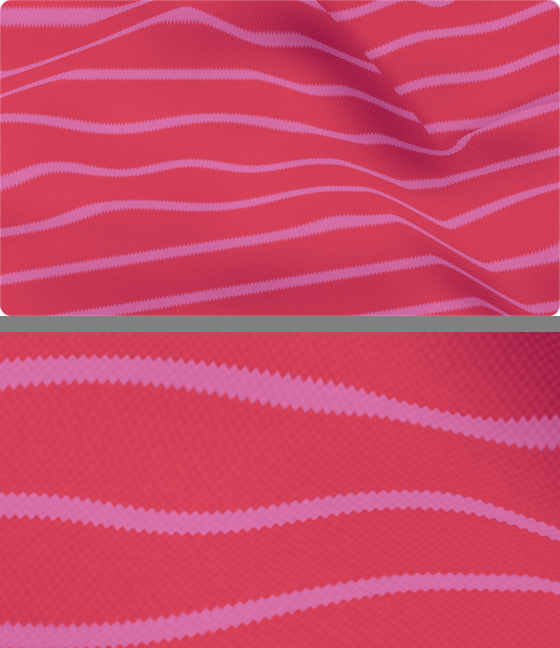
Top: the whole. Bottom: its middle third, enlarged.
This texture is drawn by a WebGL 1 fragment shader. Its source:

```glsl
precision highp float;
// Striped knit cloth with draped folds. Evenly spaced stripes are bent by a
// smooth displacement field; a second sheet lies behind the diagonal fold.
// Soft shadow lobes and a fine staggered stitch relief are laid over both.
uniform vec2 u_resolution;

const float STRIPE_GAP = 0.154;    // rest spacing, in canvas heights
const float FIRST_STRIPE = 0.016;
const float BACK_GAP = 0.150;
const float HALF_WIDTH = 0.105;    // share of one gap
const float STITCH = 0.0115;       // stitch pitch
const float STITCH_DEPTH = 0.13;
const float EDGE_JAG = 0.018;
const float CORNER_RADIUS = 0.036;
const vec3 RED_LIT = vec3(0.835, 0.250, 0.345);
const vec3 RED_DARK = vec3(0.590, 0.085, 0.270);
const vec3 PINK_LIT = vec3(0.845, 0.430, 0.650);
const vec3 PINK_DARK = vec3(0.670, 0.250, 0.470);
const vec3 PAPER = vec3(1.0);

float hash(vec2 p) {
  p = fract(p * vec2(0.1031, 0.1137));
  p += dot(p, p.yx + 33.33);
  return fract((p.x + p.y) * p.x * 7.3);
}

float noise(vec2 p) {
  vec2 i = floor(p), f = fract(p);
  f = f * f * (3.0 - 2.0 * f);
  return mix(mix(hash(i), hash(i + vec2(1, 0)), f.x),
             mix(hash(i + vec2(0, 1)), hash(i + vec2(1, 1)), f.x), f.y);
}

float bell(float d, float width) {
  return exp(-d * d / (width * width));
}

float lobe(vec2 p, vec2 center, vec2 size) {
  vec2 d = (p - center) / size;
  return exp(-dot(d, d));
}

// Horizontal distance past the upper diagonal fold
float upperFold(vec2 p) {
  return p.x - (1.0 + 0.95 * p.y - 0.25 * p.y * p.y);
}

// Distance past the lower diagonal fold
float lowerFold(vec2 p) {
  return p.x - p.y - 0.63;
}

// Height of the crease that rises to the right from the upper fold
float creaseHeight(float x) {
  return 0.318 + 0.15 * pow(max(1.8 - x, 0.0) / 0.4, 1.5);
}

// Wave confined to a horizontal band
float ripple(vec2 p, float row, float trough, float frequency) {
  return -cos(frequency * (p.x - trough)) * bell(p.y - row, 0.065);
}

float frontPhase(vec2 p) {
  float low = smoothstep(0.45, 0.7, p.y);
  float fold = upperFold(p);
  float bend = mix(0.065, 0.10 - 0.16 * p.x, low);
  bend -= 0.05 * (1.0 - smoothstep(0.0, 0.15, p.y));
  bend += 0.16 * (1.0 - smoothstep(-0.07, 0.07, p.y - 0.30 + 0.58 * p.x));
  bend += mix(0.05, 0.21, low) * smoothstep(-0.08, 0.08, lowerFold(p));
  bend -= 0.30 * max(p.x - 1.40, 0.0) * (1.0 - smoothstep(0.6, 0.85, p.y));
  bend += 0.09 * smoothstep(-0.17, 0.02, fold) * (1.0 - smoothstep(0.0, 0.15, fold))
        * (1.0 - smoothstep(0.42, 0.56, p.y));
  float calm = 1.0 - smoothstep(1.0, 1.25, p.x);
  bend += calm * (0.020 * ripple(p, 0.40, 0.69, 9.6)
                + 0.017 * ripple(p, 0.53, 0.18, 15.0)
                + 0.028 * ripple(p, 0.65, 0.35, 8.4));
  return (p.y - FIRST_STRIPE - bend) / STRIPE_GAP;
}

float backPhase(vec2 p) {
  float bend = -0.25 * (p.x - 1.39) + 0.012 * sin(14.0 * (p.x - 1.45));
  bend += 0.06 * lobe(p, vec2(1.39, 0.0), vec2(0.07, 0.06));
  return (p.y - 0.262 - bend) / BACK_GAP;
}

float frontShadow(vec2 p) {
  float shade = 0.70 * bell(upperFold(p) + 0.10, 0.13)
              * smoothstep(-0.1, 0.2, p.y) * (1.0 - smoothstep(0.48, 0.66, p.y));
  shade += 0.30 * lobe(p, vec2(0.78, 0.10), vec2(0.38, 0.11));
  shade += 0.34 * lobe(p, vec2(0.75, 0.92), vec2(0.65, 0.13));
  shade += 0.50 * bell(lowerFold(p) + 0.05, 0.09) * smoothstep(0.65, 0.95, p.y);
  shade += 0.38 * lobe(p, vec2(1.60, 0.47), vec2(0.20, 0.08));
  shade += 0.25 * lobe(p, vec2(1.75, 0.93), vec2(0.08, 0.12));
  shade += 0.15 * lobe(p, vec2(0.15, 0.72), vec2(0.35, 0.06));
  return shade;
}

void main() {
  float pixel = 1.0 / u_resolution.y;
  vec2 p = gl_FragCoord.xy * pixel;
  p.y = 1.0 - p.y;                 // measured down from the top edge

  // Choose the sheet
  float behind = min(upperFold(p), creaseHeight(p.x) - p.y);
  float back = smoothstep(-pixel, pixel, behind);
  float phase = mix(frontPhase(p), backPhase(p), step(0.0, behind));
  float shade = mix(frontShadow(p), 0.08 + 0.32 * bell(behind, 0.035), back);
  shade += 0.14 * (noise(p * vec2(5.0, 8.0)) - 0.4);

  // Staggered stitches follow the cloth and roughen the stripe edges
  vec2 thread = vec2(p.x + 0.12 * p.y, phase * STRIPE_GAP) * 6.28318 / STITCH;
  float relief = sin(thread.x) * sin(thread.y * 0.8);
  float grain = noise(p * 210.0) - 0.5;
  float offset = abs(fract(phase + 0.5) - 0.5) + EDGE_JAG * sin(thread.x);
  float soft = 0.012 + pixel / STRIPE_GAP;
  float stripe = 1.0 - smoothstep(HALF_WIDTH - soft, HALF_WIDTH + soft, offset);

  shade += STITCH_DEPTH * (0.5 + shade) * relief + 0.10 * grain;
  shade = clamp(shade, -0.1, 1.0);
  vec3 color = mix(mix(RED_LIT, RED_DARK, shade), mix(PINK_LIT, PINK_DARK, shade), stripe);

  // Rounded sheet corners
  vec2 halfSize = 0.5 * u_resolution * pixel;
  vec2 q = abs(p - halfSize) - halfSize + CORNER_RADIUS;
  float border = length(max(q, 0.0)) - CORNER_RADIUS;
  gl_FragColor = vec4(mix(color, PAPER, smoothstep(-pixel, pixel, border)), 1.0);
}
```
